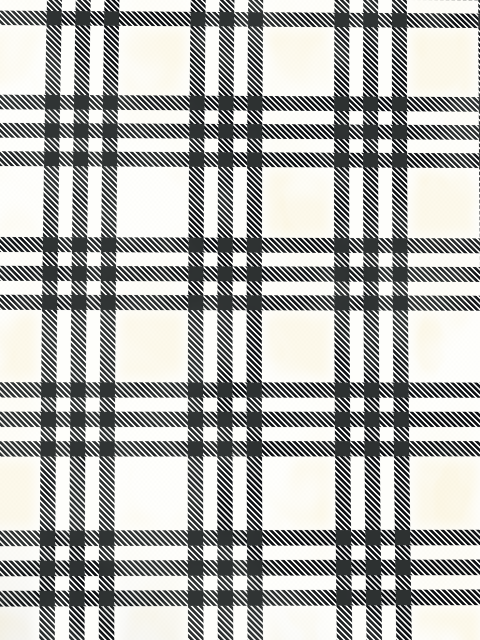
Write a WebGL 1 fragment shader that draws this pattern.

```glsl
precision highp float;
// Triple-striped twill plaid in charcoal on white cloth, gently skewed and stained cream.

uniform vec2 u_resolution;

const float REPEAT_SIZE = 0.2266;  // average repeat, in canvas heights
const float STRIPE_GAP = 0.2;      // the rest is in repeats
const float STRIPE_HALF = 0.052;
const float TWILL_COUNT = 25.0;    // slanted threads per repeat
const float TWILL_DUTY = 0.63;     // inked part of each slant

const vec3 WHITE = vec3(0.995, 0.995, 0.985);
const vec3 CREAM = vec3(0.985, 0.965, 0.895);
const vec3 CHARCOAL = vec3(0.19, 0.205, 0.205);
const vec3 BLACK = vec3(0.05, 0.06, 0.075);

// Layered sines, roughly -1 to 1
float drift(vec2 p) {
  float sum = 0.0;
  float amp = 0.5;
  for (int i = 0; i < 4; i++) {
    sum += amp * sin(p.x + 1.3 * sin(p.y)) * cos(0.8 * p.y + sin(0.7 * p.x));
    p = mat2(1.5, 1.1, -1.1, 1.5) * p + 2.3;
    amp *= 0.6;
  }
  return sum;
}

// Cloth coordinates in repeats, whole numbers at the middle stripes; y runs down
vec2 clothCoords(vec2 p) {
  float period = 0.2246 + 0.0078 * p.y;
  float firstGroup = 0.130 - 0.018 * p.y + 0.008 * p.y * p.y;
  float across = (p.x - firstGroup) / period;
  float down = 0.072 + 4.6 * p.y - 0.2 * p.y * p.y;
  float tilt = 0.03 * p.x * (1.0 - 1.5 * p.y);
  return vec2(across, down - tilt);
}

// Signed offset from the nearest group of stripes
float groupOffset(float x) {
  return fract(x + 0.5) - 0.5;
}

// Coverage of three parallel stripes
float tripleStripe(float offset, float blur) {
  float nearest = clamp(floor(offset / STRIPE_GAP + 0.5), -1.0, 1.0);
  float edge = abs(offset - STRIPE_GAP * nearest) - STRIPE_HALF;
  return 1.0 - smoothstep(-blur, blur, edge);
}

// Coverage of the slanted threads
float twill(float phase, float blur) {
  float edge = abs(fract(phase) - 0.5) - 0.5 * TWILL_DUTY;
  return 1.0 - smoothstep(-blur, blur, edge);
}

// White ground with cream stains in the open squares and a faint weave
vec3 groundColor(vec2 p, vec2 offset) {
  vec2 open = smoothstep(vec2(0.22), vec2(0.36), abs(offset));
  float stain = smoothstep(-0.25, 0.45, drift(p * 9.0 + 1.0) + 0.25 * p.x);
  float crease = smoothstep(0.25, 0.6, drift(p * vec2(22.0, 13.0) + 4.0));
  float amount = open.x * mix(0.25, 1.0, open.y) * (0.75 * stain + 0.25 * crease);
  float weave = sin(p.x * 900.0) * sin(p.y * 820.0);
  float shade = 0.05 * smoothstep(0.75, 1.1, p.y - 0.3 * p.x);
  return mix(WHITE, CREAM, amount) - shade * open.x + 0.006 * weave * open.x;
}

// Ink is faded in patches and deepest toward the right
vec3 inkColor(vec2 p, float crossing) {
  float patches = drift(p * 7.0 + 3.0) + 0.5 * drift(p * 40.0);
  float depth = smoothstep(-0.5, 0.6, patches + 0.7 * (p.x - 0.3));
  return mix(CHARCOAL, BLACK, depth * (1.0 - 0.9 * crossing));
}

void main() {
  vec2 p = gl_FragCoord.xy / u_resolution.y;
  p.y = 1.0 - p.y;
  vec2 cloth = clothCoords(p);
  vec2 offset = vec2(groupOffset(cloth.x), groupOffset(cloth.y));
  float pixel = 1.0 / (u_resolution.y * REPEAT_SIZE);

  // Stripes, and slants that interlock where they cross
  float warp = tripleStripe(offset.x, 0.7 * pixel);
  float weft = tripleStripe(offset.y, 0.7 * pixel);
  float phase = (cloth.x - cloth.y) * TWILL_COUNT;
  float blur = 0.75 * pixel * TWILL_COUNT;
  float crossing = warp * weft;
  float slants = max(warp * twill(phase, blur), weft * twill(phase + 0.5, blur));
  float ink = max(slants, crossing);

  vec3 color = mix(groundColor(p, offset), inkColor(p, crossing), ink);
  gl_FragColor = vec4(color, 1.0);
}
```
